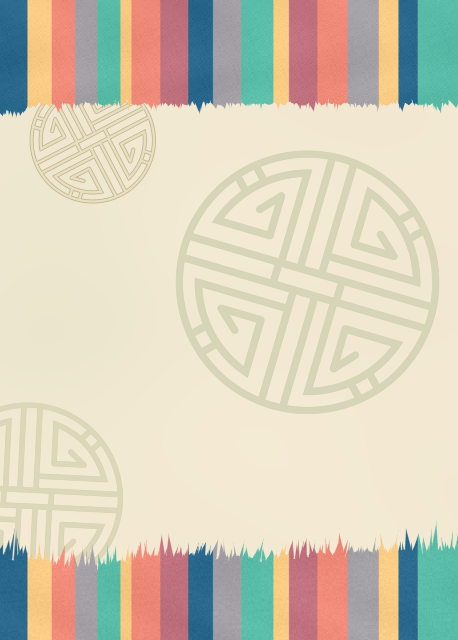
Give the GLSL for this background, as a Shadertoy shader.

```glsl
// Cream paper with round lattice emblems between two ragged bands of coloured stripes.

float hash(float n) { return fract(sin(n * 127.1) * 4375.85); }

float segment(vec2 p, vec2 a, vec2 b) {
    vec2 pa = p - a, ba = b - a;
    return length(pa - ba * clamp(dot(pa, ba) / dot(ba, ba), 0.0, 1.0));
}

// Signed distance to the lattice, in canvas units
float emblem(vec2 p, vec2 center, float radius, float tilt, float halfWidth) {
    float c = cos(tilt), s = sin(tilt);
    vec2 q = mat2(c, s, -s, c) * (p - center) / radius;
    float r = length(q);
    vec2 a = abs(q);

    // Central cross with its short dividers
    float cross2 = abs(a.y - 0.085);
    cross2 = min(cross2, max(abs(a.x - 0.085), 0.085 - a.y));
    cross2 = min(cross2, max(abs(a.x - 0.25), a.y - 0.085));

    // Quarter-turn symmetry for the four spirals
    if (q.x * q.y < 0.0) q = vec2(q.y, -q.x);
    q = abs(q);
    float spiral = segment(q, vec2(0.085, 0.235), vec2(0.797, 0.235));
    spiral = min(spiral, segment(q, vec2(0.26, 0.785), vec2(0.26, 0.375)));
    spiral = min(spiral, segment(q, vec2(0.26, 0.375), vec2(0.575, 0.375)));
    spiral = min(spiral, segment(q, vec2(0.575, 0.375), vec2(0.43, 0.505)));
    float arc = max(abs(r - 0.83), max(0.235 - q.y, 0.26 - q.x));
    float ticks = max(abs(abs(q.x - q.y) * 0.707 - 0.08), 0.83 - r);

    float lines = min(min(cross2, spiral), min(arc, ticks)) - halfWidth;
    float ring = abs(r - 0.975) - 0.025;
    return min(max(lines, r - 0.975), ring) * radius;
}

// Leaning blades rising from y = 0, in three sizes
float fringe(vec2 p, float height, float seed, float px) {
    float cover = smoothstep(-px, px, 0.004 * sin(p.x * 71.0 + seed) + 0.003 * sin(p.x * 173.0) - p.y);
    for (int layer = 0; layer < 3; layer++) {
        float cells = 42.0 + 37.0 * float(layer);
        float id = floor(p.x * cells);
        for (float k = -2.0; k <= 2.0; k++) {
            float n = id + k + seed + 61.0 * float(layer);
            float tall = height * (0.15 + 0.85 * pow(hash(n), 2.0)) / (1.0 + 0.3 * float(layer));
            float lean = (hash(n + 0.37) - 0.35) * 0.5;
            float root = (id + k + hash(n + 0.71)) / cells + lean * p.y;
            float width = 0.34 / cells * (1.0 - max(p.y, 0.0) / tall);
            cover = max(cover, smoothstep(-px, px, width - abs(p.x - root)));
        }
    }
    return cover;
}

vec3 stripes(vec2 p, float px) {
    vec3 palette[6] = vec3[6](
        vec3(0.16, 0.41, 0.55), vec3(0.97, 0.79, 0.51), vec3(0.94, 0.54, 0.47),
        vec3(0.64, 0.63, 0.65), vec3(0.35, 0.74, 0.66), vec3(0.75, 0.44, 0.49));
    float edges[17] = float[17](0.06, 0.113, 0.164, 0.213, 0.263, 0.287, 0.35, 0.411, 0.465,
        0.527, 0.597, 0.631, 0.693, 0.759, 0.827, 0.870, 0.912);
    int order[18] = int[18](0, 1, 2, 3, 4, 1, 2, 5, 0, 3, 4, 1, 5, 2, 3, 1, 0, 4);
    vec3 col = palette[0];
    for (int i = 0; i < 17; i++)
        col = mix(col, palette[order[i + 1]], smoothstep(-px, px, p.x - edges[i]));
    // Soft watercolour wash and fine weave
    float wash = sin(p.x * 17.0 + 3.0 * sin(p.y * 13.0)) * sin(p.y * 21.0 + p.x * 9.0);
    float weave = hash(dot(floor(p * 330.0), vec2(1.0, 57.3)));
    return col + 0.018 * wash + 0.035 * (weave - 0.5);
}

void mainImage(out vec4 fragColor, in vec2 fragCoord) {
    vec2 p = fragCoord / iResolution.x;
    float px = 0.8 / iResolution.x;

    // Paper with faint stains
    vec3 col = vec3(0.952, 0.914, 0.828);
    col += 0.006 * sin(p.x * 5.0 + 2.0 * sin(p.y * 4.0)) * sin(p.y * 7.0 + p.x * 3.0);
    col -= vec3(0.025, 0.01, 0.02) * exp(-12.0 * dot(p - vec2(0.1, 0.78), p - vec2(0.1, 0.78)));

    // Large emblem with a thin darker rim
    float large = emblem(p, vec2(0.6715, 0.781), 0.287, 0.285, 0.026);
    col = mix(col, vec3(0.84, 0.835, 0.72), smoothstep(px, -px, large));
    col = mix(col, vec3(0.77, 0.76, 0.64), 0.35 * smoothstep(0.002, 0.0, abs(large)));

    // Lower left emblem
    float lower = emblem(p, vec2(0.06, 0.31), 0.208, 0.05, 0.026);
    col = mix(col, vec3(0.865, 0.845, 0.73), smoothstep(px, -px, lower));
    col = mix(col, vec3(0.77, 0.74, 0.6), 0.3 * smoothstep(0.002, 0.0, abs(lower)));

    // Small outlined emblem
    float small = emblem(p, vec2(0.2025, 1.091), 0.137, -0.48, 0.026);
    col = mix(col, vec3(0.91, 0.875, 0.765), smoothstep(px, -px, small));
    col = mix(col, vec3(0.74, 0.69, 0.53), 0.75 * smoothstep(0.0022, 0.0, abs(small)));

    // Ragged stripe bands
    float topEdge = 1.174 - 0.018 * smoothstep(0.09, 0.03, p.x);
    float bottomEdge = 0.164 + 0.03 * p.x + 0.018 * cos(p.x * 16.0) * (1.0 - p.x) * (1.0 - p.x);
    float tall = 0.052 + 0.03 * pow(abs(2.0 * p.x - 1.0), 4.0);
    float band = fringe(vec2(p.x, topEdge - p.y), 0.024, 11.0, px);
    band = max(band, fringe(vec2(p.x, p.y - bottomEdge), tall, 203.0, px));
    col = mix(col, stripes(p, px), band);

    fragColor = vec4(col, 1.0);
}
```
